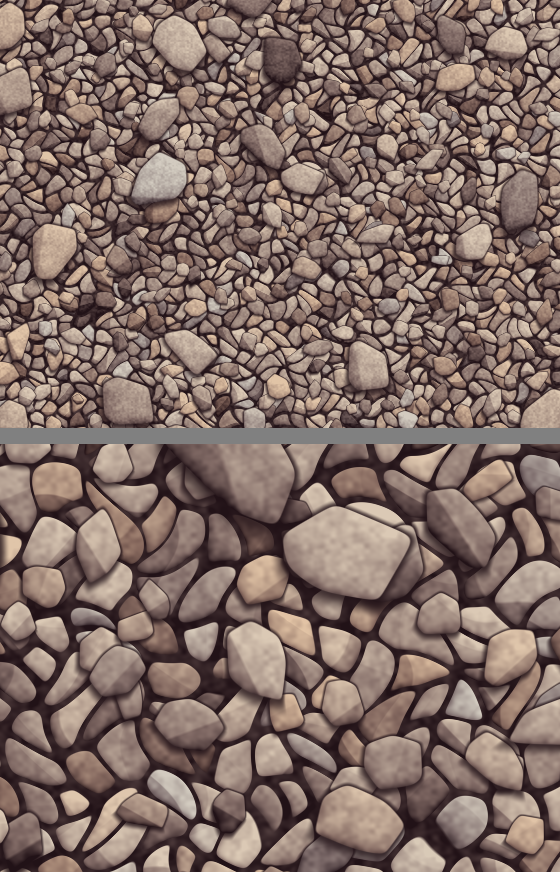
Top, the full canvas; bottom, a detail of the centre.
Write a WebGL 1 fragment shader that draws this texture.

```glsl
precision highp float;
// Crushed gravel in warm sunlight: a packed bed of cellular grains, covered by
// three scattered layers of faceted stones, small to large, with contact shadows.
// Every stone gets a tone (0 dark, 1 light), which a three-stop ramp colours.
uniform vec2 u_resolution;

const vec3 DARK  = vec3(0.13, 0.07, 0.09);
const vec3 MID   = vec3(0.51, 0.42, 0.40);
const vec3 LIGHT = vec3(0.86, 0.79, 0.71);
const vec3 RUST  = vec3(1.03, 0.97, 0.91);
const vec3 SLATE = vec3(0.96, 1.01, 1.06);
const vec2 SUN = vec2(0.35, 0.94);   // direction towards the light
const float GRAIN = 0.034;           // bed cell size, in canvas heights
const float CORNER = 16.0;           // higher gives sharper stone corners
const float BEVEL = 0.34;            // strength of edge shading
const float SHADOW = 0.80;           // strength of contact shadows
const float TAU = 6.2831853;

float hash(vec2 p, float k) {
  return fract(sin(dot(p, vec2(127.1, 311.7)) + k * 74.7) * 43758.5453);
}

vec2 hash2(vec2 p, float k) {
  return vec2(hash(p, k), hash(p, k + 0.37));
}

vec2 heading(float angle) {
  return vec2(cos(angle), sin(angle));
}

// Layered, turned and bent sines, roughly -1 to 1
float mottle(vec2 p) {
  float sum = 0.0, amp = 0.5;
  for (int i = 0; i < 4; i++) {
    p = mat2(-0.74, 0.67, -0.67, -0.74) * p * 1.7 + 1.3;
    sum += amp * sin(p.x + 1.4 * sin(p.y * 0.8)) * cos(p.y * 0.9);
    amp *= 0.8;
  }
  return sum;
}

// Fine mineral speckle: smooth value noise
float speckle(vec2 p) {
  vec2 c = floor(p), f = fract(p);
  f = f * f * (3.0 - 2.0 * f);
  return mix(mix(hash(c, 0.0), hash(c + vec2(1, 0), 0.0), f.x),
             mix(hash(c + vec2(0, 1), 0.0), hash(c + vec2(1, 1), 0.0), f.x), f.y) - 0.5;
}

vec3 ramp(float tone) {
  tone = clamp(tone, 0.0, 1.0);
  return tone < 0.5 ? mix(DARK, MID, tone * 2.0) : mix(MID, LIGHT, tone * 2.0 - 1.0);
}

// Stone surface: p is local position, depth the inset from the edge, n its normal
vec3 stoneColor(vec2 uv, vec2 p, float depth, vec2 n, vec2 id, float k) {
  float tone = mix(0.48, 0.92, sqrt(hash(id, k + 1.0)));
  tone -= 0.26 * step(0.83, hash(id, k + 2.0));
  tone += exp(-depth * 5.0) * (BEVEL * dot(n, SUN) - 0.14);
  // one flat face, broken off along a random line
  vec2 face = heading(TAU * hash(id, k + 3.0));
  float side = smoothstep(0.0, 0.12, dot(p, face) - 0.5 * hash(id, k + 4.0));
  tone += side * mix(-0.26, 0.10, 0.5 + 0.5 * dot(face, SUN));
  tone += 0.07 * mottle(uv * 70.0 + id * 3.7) + 0.16 * speckle(uv * 230.0);
  tone += 0.05 * mottle(uv * 4.0);
  float hue = hash(id, k + 5.0);
  vec3 tint = mix(vec3(1.0), RUST, smoothstep(0.5, 1.0, hue));
  return ramp(tone) * mix(tint, SLATE, smoothstep(0.14, 0.0, hue));
}

// Packed bed: rounded cellular grains with dark gaps
vec3 grainBed(vec2 uv, float px) {
  vec2 x = uv / GRAIN + 0.3 * vec2(sin(uv.y * 61.0), sin(uv.x * 53.0 + uv.y * 17.0));
  vec2 cell = floor(x), id = cell, toNear = vec2(9.0);
  for (int j = -1; j <= 1; j++) for (int i = -1; i <= 1; i++) {
    vec2 c = cell + vec2(i, j);
    vec2 to = c + hash2(c, 0.1) - x;
    if (dot(to, to) < dot(toNear, toNear)) { toNear = to; id = c; }
  }
  float sum = 0.0001;
  vec2 n = vec2(0.0);
  for (int j = -2; j <= 2; j++) for (int i = -2; i <= 2; i++) {
    vec2 c = id + vec2(i, j);
    vec2 to = c + hash2(c, 0.1) - x;
    vec2 span = to - toNear;
    if (dot(span, span) > 0.0001) {
      vec2 away = normalize(span);
      float w = exp(-CORNER * dot(0.5 * (to + toNear), away));
      sum += w;
      n += w * away;
    }
  }
  float inset = -log(sum) / CORNER - mix(0.02, 0.11, hash(id, 0.6));
  vec3 gap = ramp(0.07 + 0.10 * mottle(uv * 60.0) + 0.12 * speckle(uv * 200.0));
  vec3 stone = stoneColor(uv, -toNear * 2.0, max(inset, 0.0) * 2.2, n / sum, id, 0.0);
  float aa = px / GRAIN;
  return mix(gap, stone, smoothstep(-aa, aa, inset));
}

// Scattered convex stones, one at most per cell; size holds least and largest radius
vec3 scatter(vec3 col, vec2 uv, float px, float pitch, float density, vec2 size, float k) {
  vec2 cell = floor(uv / pitch);
  for (int j = -1; j <= 1; j++) for (int i = -1; i <= 1; i++) {
    vec2 id = cell + vec2(i, j);
    float radius = mix(size.x, size.y, hash(id, k + 6.0));
    vec2 p = (uv - (id + hash2(id, k)) * pitch) / radius;
    vec2 axis = heading(TAU * hash(id, k + 7.0));
    p -= axis * dot(p, axis) * mix(0.05, 0.45, hash(id, k + 8.0));
    if (hash(id, k + 9.0) > density || dot(p, p) > 3.2) continue;
    float sum = 0.0001;
    vec2 n = vec2(0.0);
    for (int e = 0; e < 7; e++) {
      float s = k + 10.0 + float(e);
      vec2 edge = heading(TAU * (float(e) + 0.7 * hash(id, s)) / 7.0);
      float w = exp(CORNER * (dot(p, edge) - mix(0.68, 1.05, hash(id, s + 0.5))));
      sum += w;
      n += w * edge;
    }
    n /= sum;
    float d = log(sum) / CORNER, aa = px / radius;
    float reach = 0.12 + 0.28 * max(0.0, -dot(n, SUN));
    col = mix(col, DARK, SHADOW * (1.0 - smoothstep(0.0, reach, d)));
    vec3 stone = stoneColor(uv, p, max(-d, 0.0), n, id, k);
    col = mix(col, stone, smoothstep(aa, -aa, d));
  }
  return col;
}

void main() {
  vec2 uv = gl_FragCoord.xy / u_resolution.y;
  float px = 0.7 / u_resolution.y;
  vec3 col = grainBed(uv, px);
  col = scatter(col, uv, px, 0.060, 0.75, vec2(0.012, 0.020), 20.0);
  col = scatter(col, uv, px, 0.100, 0.38, vec2(0.019, 0.030), 50.0);
  col = scatter(col, uv, px, 0.220, 0.55, vec2(0.036, 0.060), 80.0);
  gl_FragColor = vec4(col, 1.0);
}
```
